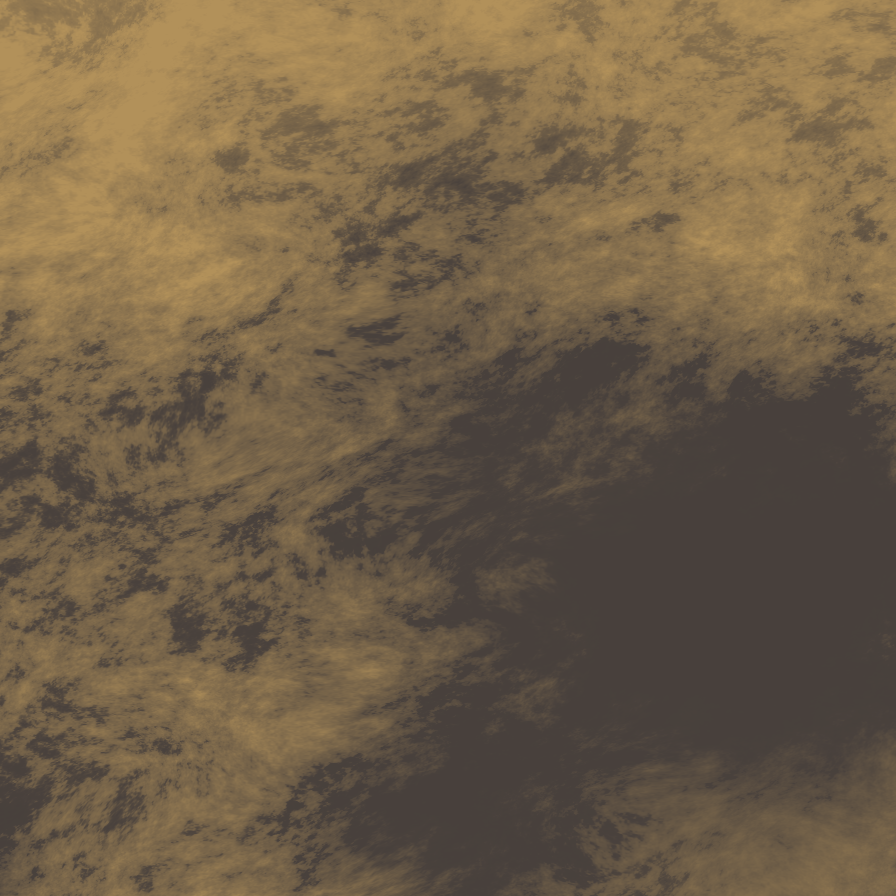
Reproduce this texture procedurally as a WebGL 2 fragment shader.

```glsl
#version 300 es
precision highp float;
// Weathered ochre surface sinking into a flat umber shadow.
// Soft elliptical shadows set the broad tone; tilted, warped cloud noise
// and fine flaky grain break it up before it is clamped to the dark floor.

uniform vec2 u_resolution;
out vec4 outColor;

const vec3 UMBER = vec3(0.282, 0.252, 0.236);
const vec3 OCHRE = vec3(0.655, 0.535, 0.340);
const float LOW_TONE = 0.53;       // tone of the lower half
const float TOP_TONE = 0.96;       // tone along the top edge
const float TILT = 0.30;           // direction of the streaks, radians
const float STRETCH = 1.7;         // length of streaks against their width
const float CLOUD_SCALE = 5.0;
const float CLOUD_GAIN = 0.95;
const float FLAKE_SCALE = 26.0;
const float FLAKE_GAIN = 0.95;
const float PIT_DEPTH = 0.24;      // extra darkening inside worn pits
const float FLOOR_SOFTNESS = 0.05;

// Integer hash of a lattice cell, 0 to 1
float hash(vec2 cell) {
  uvec2 q = uvec2(ivec2(cell)) * uvec2(1597u, 3571u);
  uint n = (q.x ^ (q.y << 7)) * 747796u + q.y * 2891u;
  n = (n ^ (n >> 15)) * 739397u;
  n = (n ^ (n >> 13)) * 277803u;
  n ^= n >> 16;
  return float(n & 65535u) / 65535.0;
}

float valueNoise(vec2 p) {
  vec2 cell = floor(p);
  vec2 f = fract(p);
  f = f * f * (3.0 - 2.0 * f);
  float below = mix(hash(cell), hash(cell + vec2(1, 0)), f.x);
  float above = mix(hash(cell + vec2(0, 1)), hash(cell + vec2(1, 1)), f.x);
  return mix(below, above, f.y);
}

mat2 rotation(float angle) {
  float c = cos(angle), s = sin(angle);
  return mat2(c, -s, s, c);
}

// Fractal noise centred on zero; each octave is turned to hide the lattice
float fractalNoise(vec2 p, float persistence) {
  float sum = 0.0, total = 0.0, weight = 1.0;
  mat2 turn = rotation(0.25);
  for (int i = 0; i < 5; i++) {
    sum += weight * (valueNoise(p) - 0.5);
    total += weight;
    weight *= persistence;
    p = turn * p * 2.03 + vec2(17.3, 41.7);
  }
  return sum / total;
}

// Soft elliptical spot, 1 at its centre
float spot(vec2 p, vec2 centre, vec2 radius) {
  vec2 d = (p - centre) / radius;
  return exp(-dot(d, d));
}

// Broad light and shade without any texture
float broadTone(vec2 p) {
  float tone = mix(LOW_TONE, TOP_TONE, smoothstep(0.42, 1.0, p.y));
  tone += 0.15 * spot(p, vec2(0.02, 1.02), vec2(0.22, 0.15));
  tone -= 1.05 * spot(p, vec2(0.86, 0.33), vec2(0.30, 0.21));
  tone -= 0.32 * spot(p, vec2(0.55, 0.55), vec2(0.25, 0.18));
  tone -= 0.62 * spot(p, vec2(0.50, 0.06), vec2(0.14, 0.13));
  tone -= 0.22 * spot(p, vec2(0.54, 0.80), vec2(0.13, 0.13));
  tone -= 0.35 * spot(p, vec2(-0.02, 0.03), vec2(0.06, 0.08));
  return tone;
}

void main() {
  vec2 uv = gl_FragCoord.xy / u_resolution;

  // Streak space: tilted, stretched and gently bent
  vec2 p = rotation(TILT) * uv;
  p.y *= STRETCH;
  vec2 bend = vec2(valueNoise(p * 6.0 + 50.0), valueNoise(p * 6.0 + 90.0)) - 0.5;
  p += 0.07 * bend;

  float clouds = fractalNoise(p * CLOUD_SCALE + 20.0, 0.62);
  float flakes = fractalNoise(p * FLAKE_SCALE + 130.0, 0.80);

  // Texture is calmer near the bright top and the smooth lower right
  float calm = 0.35 * smoothstep(0.60, 1.0, uv.y);
  calm += 0.55 * spot(uv, vec2(0.88, 0.08), vec2(0.26, 0.16));
  float roughness = 1.0 - calm;

  float tone = broadTone(uv);
  tone += roughness * (CLOUD_GAIN * clouds + FLAKE_GAIN * flakes);

  // Worn pits with crisp, ragged rims
  float wear = 0.55 * clouds + 0.60 * flakes;
  tone -= PIT_DEPTH * roughness * (1.0 - smoothstep(-0.13, -0.03, wear));

  // Rounded clamp to the shadow floor
  tone = 0.5 * (tone + sqrt(tone * tone + FLOOR_SOFTNESS * FLOOR_SOFTNESS));
  outColor = vec4(mix(UMBER, OCHRE, min(tone, 1.12)), 1.0);
}
```
